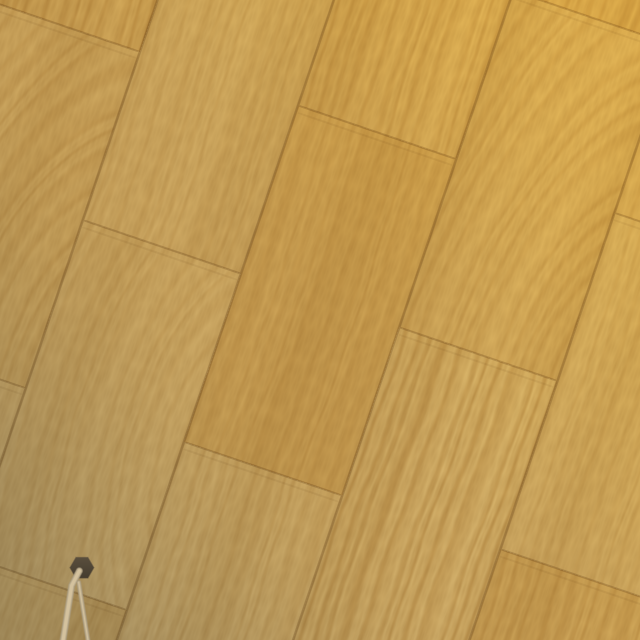
Give the GLSL for this texture, as a WebGL 2 fragment shader.

```glsl
#version 300 es
precision highp float;
// Slanted honey-coloured wood planks in a half-offset bond, with a small peg and cord.
uniform vec2 u_resolution;
out vec4 fragColor;

#define TILT 0.327                  // lean of the planks, radians
#define PLANK vec2(0.261, 0.555)    // width and length
#define ORIGIN vec2(-0.028, 0.0065) // corner of the first plank
#define RING_FREQ 270.0             // growth rings across the grain
#define SEAM_WIDTH 0.0021
#define SEAM_DEPTH 0.5
#define FLECK_DEPTH 0.07
#define GREY vec3(0.61, 0.53, 0.36)
#define HONEY vec3(0.765, 0.615, 0.345)
#define GOLD vec3(0.85, 0.67, 0.31)
#define PEG vec3(0.31, 0.27, 0.21)
#define CORD vec3(0.83, 0.76, 0.62)

// Per plank, three to a column: warmth, height of arch centre (0 = straight), ring strength
const vec3 STYLE[15] = vec3[15](
  vec3(0.9, 0.0, 0.7), vec3(0.3, 0.95, 0.5), vec3(-0.1, 0.0, 0.3),
  vec3(0.0, 0.0, 0.4), vec3(-0.1, 0.5, 0.4), vec3(0.4, 0.0, 0.3),
  vec3(0.6, 0.0, 0.6), vec3(0.9, 0.0, 0.4), vec3(-0.2, 0.0, 0.5),
  vec3(0.3, 1.0, 0.5), vec3(-0.1, 0.0, 0.9), vec3(0.9, 0.0, 0.6),
  vec3(0.3, 0.0, 0.4), vec3(-0.2, 0.0, 0.4), vec3(0.7, 0.0, 0.6));

vec2 hash2(vec2 p) {
  return fract(sin(vec2(dot(p, vec2(127.1, 311.7)), dot(p, vec2(269.5, 183.3)))) * 43758.5);
}

// Distance to the nearest scattered point
float cellular(vec2 p) {
  vec2 cell = floor(p);
  float nearest = 2.0;
  for (int j = -1; j <= 1; j++)
    for (int i = -1; i <= 1; i++) {
      vec2 c = cell + vec2(i, j);
      nearest = min(nearest, distance(p, c + hash2(c)));
    }
  return nearest;
}

float segmentDist(vec2 p, vec2 a, vec2 b) {
  vec2 ab = b - a;
  return length(p - a - ab * clamp(dot(p - a, ab) / dot(ab, ab), 0.0, 1.0));
}

float hexagonDist(vec2 p, float r) {
  p = abs(p);
  return max(p.x * 0.866 + p.y * 0.5, p.y) - r;
}

float seam(float d, float w) {
  return 1.0 - smoothstep(0.3 * w, 1.7 * w, abs(d));
}

// Growth rings from layered sines; arched planks curve around a point near one edge
float rings(vec2 q, float arch, float seed) {
  vec2 fromCentre = vec2(1.25 * PLANK.x - q.x, 0.45 * (q.y - arch * PLANK.y));
  float v = arch > 0.0 ? length(fromCentre) : q.x;
  v += 0.003 * sin(q.y * 11.0 + seed) + 0.0012 * sin(q.y * 37.0 + q.x * 60.0 + seed * 2.0);
  float phase = v * RING_FREQ + 1.6 * sin(v * 61.0 + seed) + 0.7 * sin(v * 143.0 + seed * 3.0);
  float fine = 0.5 + 0.5 * sin(phase * 2.3 + seed);
  return 0.75 * pow(0.5 + 0.5 * sin(phase), 2.0) + 0.25 * fine;
}

void main() {
  vec2 uv = gl_FragCoord.xy / u_resolution;
  float px = 1.0 / min(u_resolution.x, u_resolution.y);

  // Plank frame: x across the grain, y down along it
  vec2 down = vec2(uv.x, 1.0 - uv.y);
  float c = cos(TILT), s = sin(TILT);
  vec2 p = vec2(c * down.x + s * down.y, c * down.y - s * down.x) - ORIGIN;
  float column = floor(p.x / PLANK.x);
  float shift = 0.5 * PLANK.y * mod(column, 2.0);
  float row = floor((p.y - shift) / PLANK.y);
  vec2 q = p - vec2(column * PLANK.x, row * PLANK.y + shift);
  vec3 style = STYLE[clamp(int(column), 0, 4) * 3 + (int(row) + 4) % 3];
  float seed = 6.283 * hash2(vec2(column, row) + 3.0).x;

  // Light falls from grey at the lower left to gold at the upper right
  float light = dot(uv, vec2(0.55, 0.45));
  vec3 color = mix(GREY, HONEY, smoothstep(-0.1, 0.45, light));
  color = mix(color, GOLD, smoothstep(0.4, 1.0, light));

  // Plank warmth, broad bands, rings and short fibre flecks
  color *= 1.0 + style.x * vec3(-0.02, -0.055, -0.15);
  float band = sin(q.x * 21.0 + seed) + 0.5 * sin(q.x * 53.0 + q.y * 3.0 + seed * 2.0);
  color *= 1.0 + band * vec3(0.014, 0.02, 0.035);
  float ring = rings(q, style.y, seed) - 0.4;
  color *= 1.0 - ring * style.z * vec3(0.10, 0.16, 0.28);
  float fleck = cellular(p * vec2(170.0, 32.0)) - 0.5;
  float mottle = cellular(p * vec2(60.0, 45.0) + 9.0) - 0.5;
  color *= 1.0 + FLECK_DEPTH * (fleck + 0.5 * mottle) * vec3(0.7, 0.9, 1.3);

  // Long seams with a soft shade, thinner end seams with a faint twin
  vec2 edge = min(q, PLANK - q);
  float w = max(SEAM_WIDTH, px);
  float joint = max(seam(edge.x, w), 0.8 * seam(edge.y, 0.75 * w));
  joint = max(joint, 0.25 * seam(q.y - 0.011, 0.75 * w));
  joint = max(joint, 0.22 * exp(-edge.x / 0.005));
  color *= 1.0 - SEAM_DEPTH * joint * vec3(0.36, 0.44, 0.56);

  // Peg and two hanging cords
  vec2 pegAt = vec2(0.128, 0.113);
  float peg = hexagonDist(uv - pegAt, 0.0165);
  color = mix(color, PEG * (1.0 + 8.0 * (uv.y - pegAt.y)), 1.0 - smoothstep(-px, px, peg));
  float cord = min(segmentDist(uv, vec2(0.124, 0.108), vec2(0.112, 0.085)),
                   segmentDist(uv, vec2(0.112, 0.085), vec2(0.097, -0.01))) - 0.0052;
  cord = min(cord, segmentDist(uv, vec2(0.123, 0.09), vec2(0.139, -0.01)) - 0.0035);
  vec3 cordColor = CORD * (1.0 - 0.2 * smoothstep(-0.004, 0.0, cord));
  color = mix(color, cordColor, 1.0 - smoothstep(-px, px, cord));

  fragColor = vec4(color, 1.0);
}
```
